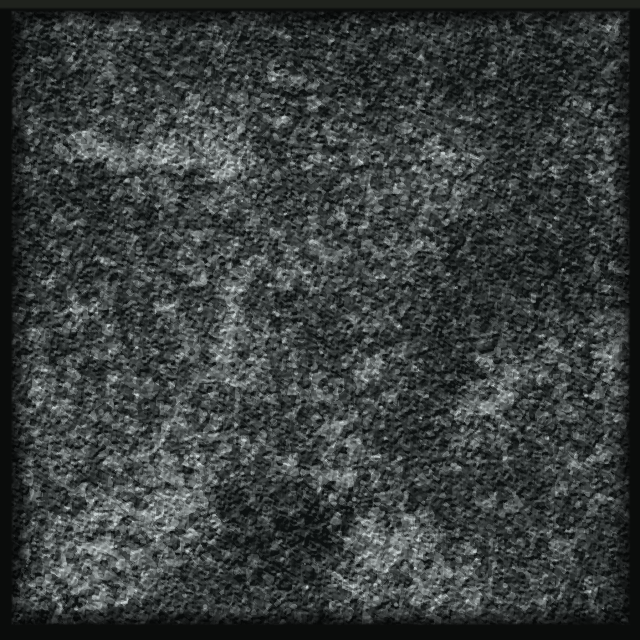
A Shadertoy shader for this texture:

```glsl
const vec3 SHADOW_TINT = vec3(0.0, 0.015, 0.013);
const vec3 PALE_TINT = vec3(0.95, 0.985, 0.985);
const vec3 FRAME_BLACK = vec3(0.04, 0.046, 0.043);
const vec3 FRAME_LIP = vec3(0.12, 0.135, 0.115);

// Worn areas: centre in xy, radii in zw
const vec4 WORN[12] = vec4[12](
    vec4(0.13, 0.785, 0.055, 0.022), vec4(0.22, 0.755, 0.060, 0.025),
    vec4(0.35, 0.735, 0.045, 0.045), vec4(0.47, 0.870, 0.065, 0.035),
    vec4(0.28, 0.190, 0.090, 0.085), vec4(0.12, 0.085, 0.100, 0.055),
    vec4(0.53, 0.275, 0.055, 0.075), vec4(0.59, 0.430, 0.022, 0.030),
    vec4(0.78, 0.390, 0.090, 0.050), vec4(0.61, 0.120, 0.080, 0.080),
    vec4(0.37, 0.510, 0.030, 0.080), vec4(0.95, 0.460, 0.050, 0.055));

vec3 hash3(vec2 p) {
    vec3 q = fract(p.xyx * vec3(0.1031, 0.1030, 0.0973));
    q += dot(q, q.yzx + 33.33);
    return fract((q.xxy + q.yzz) * q.zyx);
}

// Cellular noise: low crispness blends the cells, high crispness separates them
float cells(vec2 p, float crispness) {
    vec2 cell = floor(p);
    float total = 0.0, weight = 0.0;
    for (int y = -1; y <= 1; y++)
    for (int x = -1; x <= 1; x++) {
        vec2 id = cell + vec2(x, y);
        vec3 h = hash3(id);
        vec2 d = id + h.xy - p;
        float w = exp(-crispness * dot(d, d));
        total += w * h.z;
        weight += w;
    }
    return total / max(weight, 1e-9);
}

float cloud(vec2 p) {
    return 0.5 * cells(p * 5.0, 5.0) + 0.3 * cells(p * 13.0 + 7.0, 5.0)
         + 0.2 * cells(p * 29.0 + 3.0, 5.0);
}

vec2 warp(vec2 p, float freq, float amount) {
    vec2 shift = vec2(cells(p * freq + 11.0, 5.0), cells(p * freq + 47.0, 5.0));
    return p + amount * (shift - 0.5);
}

float blob(vec2 p, vec2 centre, vec2 radii) {
    vec2 d = (p - centre) / radii;
    return exp(-dot(d, d));
}

float wornAreas(vec2 p) {
    float sum = 0.0;
    for (int i = 0; i < 12; i++) sum += blob(p, WORN[i].xy, WORN[i].zw);
    return min(sum, 1.0);
}

// Irregular flakes whose number grows with density
float flakes(vec2 p, float freq, float density) {
    float threshold = mix(0.93, 0.3, clamp(density, 0.0, 1.0));
    return smoothstep(threshold - 0.12, threshold + 0.12, cells(p * freq, 14.0));
}

// Sparse round specks, one at most per grid square
float specks(vec2 p, float freq, float share) {
    vec2 q = p * freq;
    vec3 h = hash3(floor(q) + 91.0);
    float radius = mix(0.06, 0.17, h.x);
    float d = length(fract(q) - mix(vec2(0.25), vec2(0.75), h.xy));
    return step(h.z, share) * (1.0 - smoothstep(radius * 0.5, radius, d));
}

// Fine embossed grain, lit along a diagonal
float grain(vec2 p, float freq) {
    vec2 q = mat2(0.82, 0.57, -0.57, 0.82) * p * vec2(freq, freq * 1.15);
    return cells(q, 8.0) - cells(q + vec2(0.65, -0.45), 8.0);
}

float surfaceTone(vec2 p) {
    vec2 bent = warp(warp(p, 11.0, 0.07), 34.0, 0.035);
    float mottle = cloud(p) - 0.5;
    float hollow = blob(bent, vec2(0.46, 0.17), vec2(0.08, 0.07))
                 + 0.5 * blob(bent, vec2(0.12, 0.90), vec2(0.16, 0.07));
    float density = 0.12 + 0.85 * wornAreas(bent) + 0.8 * mottle - 0.35 * hollow;

    float tone = 0.185 + 0.14 * mottle - 0.05 * hollow;
    tone += 0.18 * (cells(p * 105.0 + 5.0, 9.0) - 0.5);
    tone += 0.17 * flakes(p, 62.0, density) + 0.17 * flakes(p + 2.0, 125.0, density + 0.08);
    tone += 0.28 * specks(p, 30.0, 0.10);
    return tone + (0.18 + 0.28 * tone) * grain(p, 190.0);
}

void mainImage(out vec4 fragColor, in vec2 fragCoord) {
    vec2 uv = fragCoord / iResolution.xy;

    // Weathered panel
    float tone = clamp(surfaceTone(uv), 0.05, 0.82);
    vec3 panel = mix(SHADOW_TINT, PALE_TINT, tone);

    // Recessed dark frame with a faint upper lip
    vec2 inset = min(uv - vec2(0.018, 0.024), vec2(0.984, 0.983) - uv);
    float depth = min(inset.x, inset.y);
    panel *= mix(0.45, 1.0, smoothstep(0.0, 0.035, depth));
    vec3 frame = mix(FRAME_BLACK, FRAME_LIP, smoothstep(0.984, 0.990, uv.y));

    fragColor = vec4(mix(frame, panel, smoothstep(-0.002, 0.004, depth)), 1.0);
}
```
